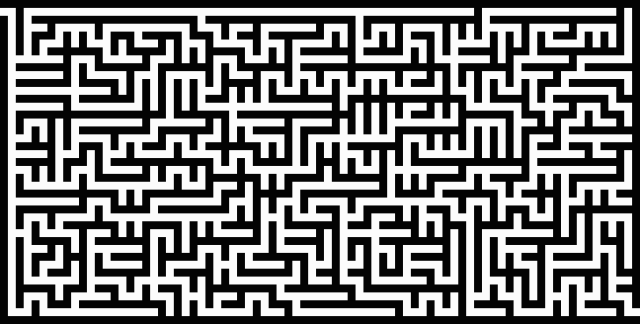
This pattern is drawn by a Shadertoy shader. Its source:

```glsl
const ivec2 CELLS = ivec2(40, 20);      // corridor cells across and up
const vec3 WALL_COLOR = vec3(0.01);
const vec3 PATH_COLOR = vec3(0.99);
const float RIGHT_CHANCE = 0.5;         // share of walls first laid sideways
const float RIGHT_COST = 0.65;          // below 1 favours sideways walls on ties
const uint SEED = 29u;

const int RIGHT = 0;
const int UP = 1;
const int DOWN = 2;

// Integer hash to a value from 0 to 1
float random(ivec2 p, uint salt) {
    uint h = uint(p.x) * 1597u + uint(p.y) * 51749u + (salt + SEED) * 7919u;
    h = h * 747796405u + 2891336453u;
    h = ((h >> ((h >> 28u) + 4u)) ^ h) * 277803737u;
    h = (h >> 22u) ^ h;
    return float(h & 0xffffu) / 65536.0;
}

// Each post grows one wall; border posts follow the frame,
// which leaves a gap at the upper left and the lower right
int firstDirection(ivec2 post) {
    if (post.y <= 0 || post.y >= CELLS.y) return RIGHT;
    if (post.x <= 0) return DOWN;
    if (post.x >= CELLS.x) return UP;
    float r = random(post, 0u);
    if (r < RIGHT_CHANCE) return RIGHT;
    return r < 0.5 + 0.5 * RIGHT_CHANCE ? UP : DOWN;
}

bool isBorder(ivec2 post) {
    return any(lessThanEqual(post, ivec2(0))) || any(greaterThanEqual(post, CELLS));
}

// Dead ends among the four cells around the middle of a 3x3 block of posts
int countDeadEnds(int d[9]) {
    int total = 0;
    for (int i = 0; i < 4; i++) {
        int c = (i & 1) + 3 * (i >> 1);
        int walls = int(d[c] == RIGHT) + int(d[c + 3] == RIGHT)
                  + int(d[c] == UP || d[c + 3] == DOWN)
                  + int(d[c + 1] == UP || d[c + 4] == DOWN);
        total += int(walls > 2);
    }
    return total;
}

// Every second post turns to spare dead ends. No wall grows left and no
// two posts share a wall, so the walls never close a loop.
int wallDirection(ivec2 post) {
    if (isBorder(post) || ((post.x + post.y) & 1) == 1) return firstDirection(post);

    int d[9];
    for (int i = 0; i < 9; i++)
        d[i] = firstDirection(post + ivec2(i % 3, i / 3) - 1);
    bool upTaken = d[7] == DOWN;
    bool downTaken = d[1] == UP;

    int best = RIGHT;
    float bestCost = 100.0;
    for (int dir = RIGHT; dir <= DOWN; dir++) {
        if ((dir == UP && upTaken) || (dir == DOWN && downTaken)) continue;
        d[4] = dir;
        float tie = random(post, uint(dir) + 1u) * (dir == RIGHT ? RIGHT_COST : 1.0);
        float cost = float(countDeadEnds(d)) + tie;
        if (cost < bestCost) {
            bestCost = cost;
            best = dir;
        }
    }
    return best;
}

// Tiles alternate between posts (even, even), walls and cells (odd, odd)
float wallAt(ivec2 tile) {
    tile = clamp(tile, ivec2(0), 2 * CELLS);
    ivec2 post = tile / 2;
    ivec2 odd = tile & 1;
    if (odd == ivec2(0)) return 1.0;
    if (odd == ivec2(1)) return 0.0;
    int dir = wallDirection(post);
    if (odd.x == 1) return float(dir == RIGHT);
    return float(dir == UP || wallDirection(post + ivec2(0, 1)) == DOWN);
}

void mainImage(out vec4 fragColor, in vec2 fragCoord) {
    // Canvas to tiles, with walls and corridors of equal width
    vec2 pixelSize = vec2(2 * CELLS + 1) / iResolution.xy;
    vec2 corner = (fragCoord - 0.5) * pixelSize;
    ivec2 tile = ivec2(floor(corner));

    // Share of the pixel that reaches into the next tile
    vec2 next = clamp((fract(corner) + pixelSize - 1.0) / pixelSize, 0.0, 1.0);
    float wall = wallAt(tile);
    if (next.x > 0.0 || next.y > 0.0) {
        float lower = mix(wall, wallAt(tile + ivec2(1, 0)), next.x);
        float upper = mix(wallAt(tile + ivec2(0, 1)), wallAt(tile + 1), next.x);
        wall = mix(lower, upper, next.y);
    }
    fragColor = vec4(mix(PATH_COLOR, WALL_COLOR, wall), 1.0);
}
```
